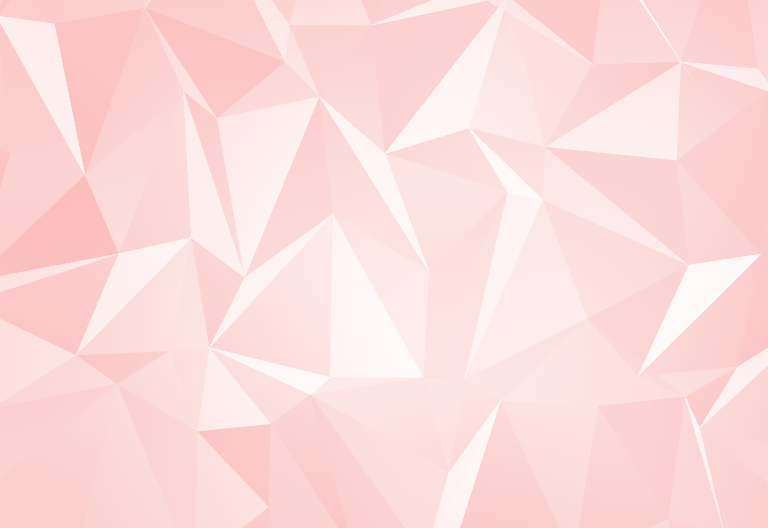
This background is drawn by a WebGL 2 fragment shader. Its source:

```glsl
#version 300 es
precision highp float;
// Pale pink crumpled low-poly facets with thin white shards and a bright centre.

uniform vec2 u_resolution;
out vec4 fragColor;

const vec2 CELL = vec2(0.155, 0.185);

vec2 hash2(vec2 p) {
    vec3 q = fract(vec3(p.xyx) * vec3(0.1031, 0.1030, 0.0973));
    q += dot(q, q.yzx + 33.33);
    return fract((q.xx + q.yz) * q.zy);
}

// Grid corner pushed strongly off its place
vec2 corner(vec2 id) {
    return (id + 0.98 * (hash2(id + 41.0) - 0.5)) * CELL;
}

float cross2(vec2 a, vec2 b) {
    return a.x * b.y - a.y * b.x;
}

// Signed distance to the line a-b, positive on its left
float lineDistance(vec2 p, vec2 a, vec2 b) {
    vec2 edge = b - a;
    return cross2(edge, p - a) / max(length(edge), 1e-4);
}

// Adds one facet to sum: rgb is weighted colour, a is weight
void addFacet(inout vec4 sum, vec2 p, vec2 a, vec2 b, vec2 c, vec2 seed, float glow) {
    float area = cross2(b - a, c - a);
    float side = sign(area);
    float inside = min(side * lineDistance(p, a, b),
                   min(side * lineDistance(p, b, c), side * lineDistance(p, c, a)));
    float cover = clamp(inside * u_resolution.y + 0.5, 0.0, 1.0);
    if (cover <= 0.0) return;

    vec2 rnd = hash2(seed);
    vec2 centre = (a + b + c) / 3.0;
    float longest = max(dot(b - a, b - a), max(dot(c - b, c - b), dot(a - c, a - c)));
    float thinness = abs(area) / longest;

    // Facet tone: central glow, broad folds, random tilt and a faint inner ramp
    float tone = mix(0.79, 0.892, glow) + 0.085 * (rnd.x - 0.5);
    tone += 0.014 * sin(centre.x * 7.0 + 1.0) * sin(centre.y * 8.0 + centre.x * 3.0);
    float angle = 6.2832 * rnd.y;
    tone += 0.12 * dot(p - centre, vec2(cos(angle), sin(angle)));
    tone += 0.05 * step(0.9, rnd.y);

    // Narrow facets often catch the light
    float shard = step(thinness, 0.27) * step(rnd.y, 0.6);
    tone = mix(tone, 0.95 + 0.05 * rnd.x, shard * (0.6 + 0.4 * glow));
    tone = min(tone, 1.0);

    vec3 colour = vec3(mix(0.988, 1.0, smoothstep(0.84, 0.95, tone)), tone, tone);
    float weight = cover * (1.0 + 9.0 * shard);
    sum += vec4(colour, 1.0) * weight;
}

void main() {
    vec2 p = gl_FragCoord.xy / u_resolution.y;
    vec2 uv = gl_FragCoord.xy / u_resolution;
    float glow = 1.0 - smoothstep(0.08, 0.72, length((uv - vec2(0.6, 0.5)) * vec2(1.1, 0.85)));

    // Each cell is a quad split along a random diagonal
    vec2 home = floor(p / CELL);
    vec4 sum = vec4(0.0);
    for (int j = -1; j <= 1; j++) {
        for (int i = -1; i <= 1; i++) {
            vec2 id = home + vec2(i, j);
            vec2 a = corner(id);
            vec2 b = corner(id + vec2(1, 0));
            vec2 c = corner(id + vec2(1, 1));
            vec2 d = corner(id + vec2(0, 1));
            vec2 seed = id + 97.0;
            if (hash2(id + 7.0).x < 0.5) {
                addFacet(sum, p, a, b, c, seed, glow);
                addFacet(sum, p, a, c, d, seed + 150.0, glow);
            } else {
                addFacet(sum, p, a, b, d, seed, glow);
                addFacet(sum, p, b, c, d, seed + 150.0, glow);
            }
        }
    }
    fragColor = vec4(sum.rgb / max(sum.a, 1e-4), 1.0);
}
```
